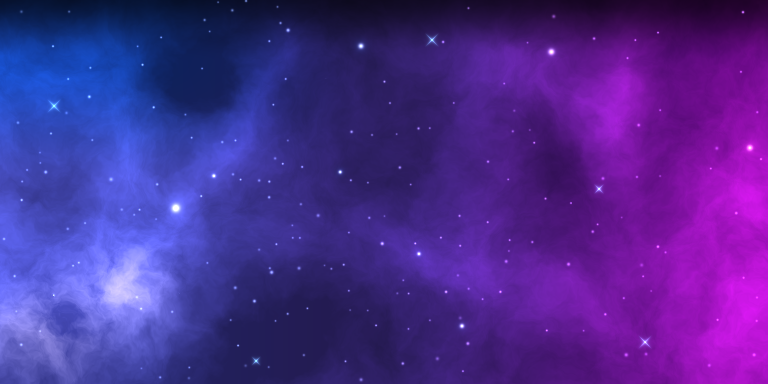
This background is drawn by a WebGL 2 fragment shader. Its source:

```glsl
#version 300 es
precision highp float;
// A wide nebula running from blue through indigo to magenta, under scattered stars.
// Soft ellipses set the cloud density, layered sines bend and fray them,
// and hashed cells, round glows and diagonal sparkles form the stars.

uniform vec2 u_resolution;
out vec4 fragColor;

const mat2 TURN = mat2(0.8, 0.6, -0.6, 0.8);

float hash(vec2 cell) {
    vec3 h = fract(vec3(cell.xyx) * vec3(0.1031, 0.1030, 0.0973));
    h += dot(h, h.yzx + 33.33);
    return fract((h.x + h.y) * h.z);
}

// Rotated sine octaves, each with its own wobble, in about -1..1
float layeredSines(vec2 p, float gain) {
    float sum = 0.0, amplitude = 0.5;
    for (int i = 0; i < 7; i++) {
        p = TURN * p * 1.83 + vec2(1.3, 2.9);
        vec2 w = p + 1.2 * sin(p.yx * vec2(0.73, 0.61) + float(i) * 1.7);
        sum += amplitude * sin(w.x) * sin(w.y);
        amplitude *= gain;
    }
    return sum;
}

// Soft rotated ellipse
float puff(vec2 p, vec2 center, vec2 radii, float angle) {
    vec2 d = p - center;
    float c = cos(angle), s = sin(angle);
    d = vec2(c * d.x + s * d.y, c * d.y - s * d.x) / radii;
    return exp(-dot(d, d));
}

float cloudDensity(vec2 p) {
    float d = 0.24;
    // Blue side
    d += 0.70 * puff(p, vec2(0.00, 0.28), vec2(0.34, 0.26), 0.0);
    d += 0.50 * puff(p, vec2(0.34, 0.26), vec2(0.17, 0.16), 0.4);
    d += 0.50 * puff(p, vec2(0.36, 0.56), vec2(0.13, 0.22), 0.2);
    d += 0.45 * puff(p, vec2(0.60, 0.65), vec2(0.28, 0.06), 1.0);
    d += 0.60 * puff(p, vec2(0.04, 0.78), vec2(0.38, 0.18), 0.5);
    d += 0.26 * puff(p, vec2(0.60, 0.44), vec2(0.26, 0.16), 0.3);
    // Purple and magenta side
    d += 0.38 * puff(p, vec2(1.14, 0.33), vec2(0.22, 0.12), 0.5);
    d += 0.20 * puff(p, vec2(1.22, 0.57), vec2(0.08, 0.20), -0.5);
    d += 0.38 * puff(p, vec2(1.40, 0.79), vec2(0.22, 0.09), -0.3);
    d += 0.45 * puff(p, vec2(1.59, 0.71), vec2(0.07, 0.17), -0.2);
    d += 0.32 * puff(p, vec2(1.46, 0.20), vec2(0.32, 0.12), -0.4);
    d += 0.70 * puff(p, vec2(2.00, 0.30), vec2(0.26, 0.42), 0.1);
    // Dark hollows
    d -= 0.38 * puff(p, vec2(0.49, 0.82), vec2(0.14, 0.12), 0.3);
    d -= 0.36 * puff(p, vec2(0.70, 0.11), vec2(0.28, 0.14), 0.2);
    d -= 0.18 * puff(p, vec2(0.17, 0.55), vec2(0.11, 0.08), 0.3);
    d -= 0.16 * puff(p, vec2(0.94, 0.72), vec2(0.20, 0.24), 0.0);
    d -= 0.15 * puff(p, vec2(1.42, 0.57), vec2(0.13, 0.12), 0.0);
    d -= 0.15 * puff(p, vec2(1.80, 0.88), vec2(0.18, 0.16), 0.0);
    return d;
}

// Blend of three colours from left to right
vec3 across(float x, vec3 left, vec3 middle, vec3 right) {
    vec3 c = mix(left, middle, smoothstep(0.35, 1.05, x));
    return mix(c, right, smoothstep(0.95, 2.0, x));
}

// One star in some of the cells, kept clear of the cell borders
float starField(vec2 p, float cellSize, float share, float seed) {
    vec2 cell = floor(p / cellSize) + seed;
    vec2 place = 0.15 + 0.7 * vec2(hash(cell), hash(cell + 17.0));
    float radius = mix(0.0024, 0.0044, pow(hash(cell + 31.0), 3.0));
    float r = length(fract(p / cellSize) - place) * cellSize / radius;
    return step(hash(cell + 53.0), share) * mix(0.35, 1.0, hash(cell + 71.0)) * exp(-r * r);
}

// Bright core inside a wider halo
vec3 glowStar(vec2 p, vec3 star, vec3 tint) {
    float r = length(p - star.xy) / star.z;
    return vec3(0.8) * exp(-r * r) + tint * 0.45 * exp(-r * 0.8);
}

// Two thin diagonal rays crossing
float sparkle(vec2 p, vec3 star) {
    vec2 d = p - star.xy;
    vec2 a = abs(vec2(d.x + d.y, d.x - d.y)) * 0.7071;
    vec2 rays = exp(-a.yx / 0.0022) * smoothstep(star.z, 0.0, a);
    return 0.7 * (rays.x + rays.y) + 0.2 * exp(-length(d) / star.z * 4.0);
}

void main() {
    vec2 p = gl_FragCoord.xy / u_resolution.y;

    // Clouds
    vec2 bend = vec2(layeredSines(p * 3.6, 0.62), layeredSines(p * 3.6 + 9.0, 0.62));
    vec2 q = p + 0.065 * bend;
    float wisps = layeredSines(q * 5.5 + 4.0, 0.7);
    float density = cloudDensity(q);
    density = clamp(density + wisps * (0.11 + 0.22 * density), 0.0, 1.2);
    float high = smoothstep(0.5, 0.85, p.y);
    vec3 blue = mix(vec3(0.38, 0.41, 0.99), vec3(0.10, 0.34, 0.88), high);
    vec3 navy = mix(vec3(0.13, 0.13, 0.37), vec3(0.05, 0.13, 0.36), high);
    vec3 shade = across(p.x, navy, vec3(0.14, 0.10, 0.31), vec3(0.28, 0.02, 0.40));
    vec3 light = across(p.x, blue, vec3(0.40, 0.24, 0.84), vec3(0.82, 0.09, 0.92));
    vec3 color = mix(shade, light, density);

    // Pale hearts of the blue clouds, then the dark upper edge
    float pale = puff(q, vec2(0.34, 0.26), vec2(0.12, 0.10), 0.3)
               + puff(q, vec2(0.11, 0.14), vec2(0.18, 0.12), 0.4);
    color += vec3(0.22, 0.18, 0.05) * pale * max(0.8 + wisps, 0.0);
    color *= mix(0.30, 1.0, smoothstep(1.02, 0.84, p.y));

    // Scattered stars, thickest below the centre
    float crowd = 0.16 + 0.45 * puff(p, vec2(0.85, 0.35), vec2(0.6, 0.4), 0.0);
    float stars = starField(p, 0.085, crowd, 3.0) + 0.75 * starField(p + 0.03, 0.06, crowd * 0.7, 40.0);
    color += stars * mix(vec3(0.6, 0.7, 1.0), vec3(0.8, 0.5, 1.0), smoothstep(0.6, 1.5, p.x));

    // Leading stars and sparkles: x, y, size
    vec3 bright[8] = vec3[8](vec3(0.458, 0.458, 0.010), vec3(0.940, 0.880, 0.006),
        vec3(1.436, 0.865, 0.007), vec3(1.203, 0.151, 0.005), vec3(1.953, 0.615, 0.006),
        vec3(0.886, 0.552, 0.004), vec3(0.557, 0.542, 0.004), vec3(1.091, 0.339, 0.004));
    for (int i = 0; i < 8; i++)
        color += glowStar(p, bright[i], across(bright[i].x, vec3(0.5, 0.6, 1.0), vec3(0.2, 0.5, 1.0), vec3(1.0, 0.3, 0.8)));
    vec3 crosses[5] = vec3[5](vec3(0.141, 0.724, 0.028), vec3(1.125, 0.896, 0.028),
        vec3(1.560, 0.508, 0.020), vec3(1.680, 0.109, 0.028), vec3(0.667, 0.060, 0.019));
    for (int i = 0; i < 5; i++)
        color += vec3(0.45, 0.75, 0.9) * sparkle(p, crosses[i]);

    fragColor = vec4(min(color, 1.0), 1.0);
}
```
